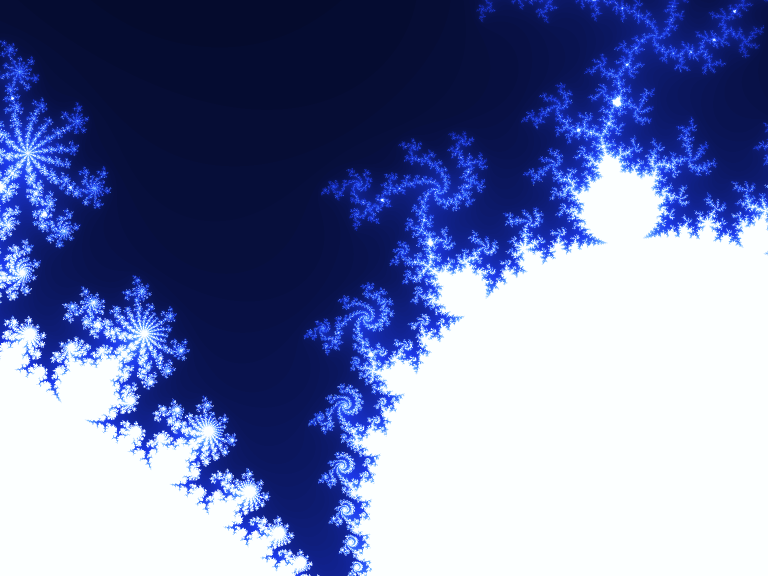
A WebGL 2 fragment shader for this background:

```glsl
#version 300 es
precision highp float;
// Draws a Mandelbrot valley: white bulbs fringed by glowing blue spirals on navy.

uniform vec2 u_resolution;
out vec4 fragColor;

const vec2 VIEW_CENTER = vec2(0.2388, 0.5679);
const float VIEW_HEIGHT = 0.0859;
const int MAX_STEPS = 240;
const int GRID = 2; // samples per pixel side

const vec3 NIGHT = vec3(0.0, 0.005, 0.02);
const vec3 BLUE = vec3(0.11, 0.22, 0.92);
const vec3 AZURE = vec3(0.22, 0.43, 0.98);
const vec3 SKY = vec3(0.41, 0.69, 1.0);
const vec3 WHITE = vec3(0.99, 1.0, 1.0);

vec2 complexSquare(vec2 z) {
    return vec2(z.x * z.x - z.y * z.y, 2.0 * z.x * z.y);
}

// Number of steps before the orbit of c leaves the given radius
float escapeSteps(vec2 c, float radius) {
    vec2 z = vec2(0.0);
    for (int i = 0; i < MAX_STEPS; i++) {
        z = complexSquare(z) + c;
        if (dot(z, z) > radius * radius) return float(i + 1);
    }
    return float(MAX_STEPS);
}

float ramp(float start, float end, float value) {
    return clamp((value - start) / (end - start), 0.0, 1.0);
}

// Navy for quick escapes, through blue, to white for slow or bound orbits
vec3 escapeColor(float steps) {
    vec3 color = mix(NIGHT, BLUE, ramp(0.0, 58.0, steps));
    color = mix(color, AZURE, ramp(58.0, 82.0, steps));
    color = mix(color, SKY, ramp(82.0, 110.0, steps));
    return mix(color, WHITE, ramp(110.0, 150.0, steps));
}

vec2 toPlane(vec2 fragment, vec2 resolution) {
    vec2 position = (fragment - 0.5 * resolution) / resolution.y;
    return VIEW_CENTER + VIEW_HEIGHT * position;
}

void main() {
    // Average a small grid of samples for smooth edges
    vec3 total = vec3(0.0);
    for (int y = 0; y < GRID; y++) {
        for (int x = 0; x < GRID; x++) {
            vec2 offset = (vec2(x, y) + 0.5) / float(GRID) - 0.5;
            vec2 c = toPlane(gl_FragCoord.xy + offset, u_resolution);
            total += escapeColor(escapeSteps(c, 2.0));
        }
    }
    fragColor = vec4(total / float(GRID * GRID), 1.0);
}
```
